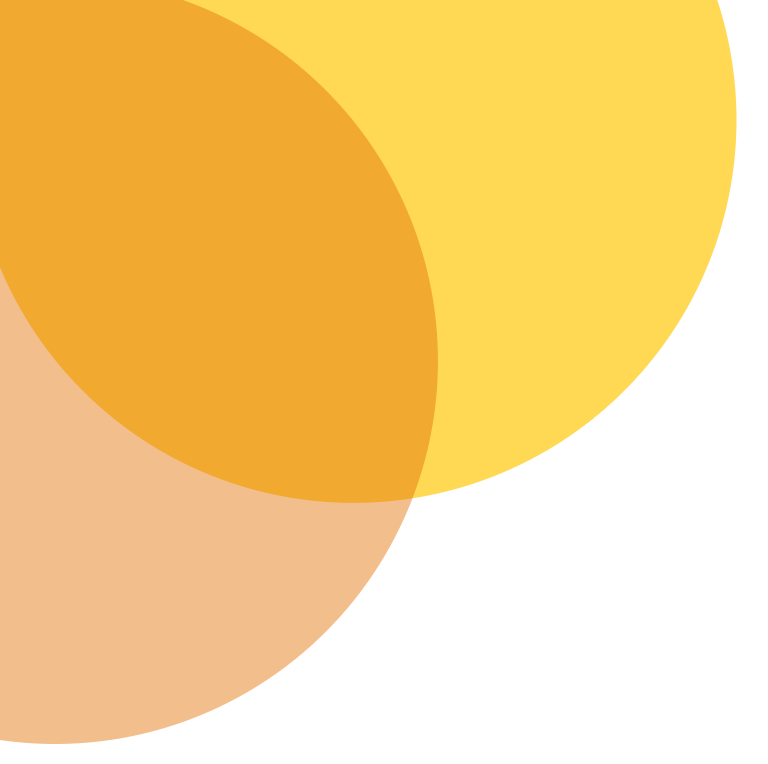
Give the GLSL for this background, as a WebGL 1 fragment shader.

```glsl
precision highp float;
// Two large overlapping translucent discs, yellow and peach, on white.

uniform vec2 u_resolution;

// Lengths are in canvas heights, from the lower left corner.
const vec2 YELLOW_CENTER = vec2(0.4627, 0.8431);
const vec2 PEACH_CENTER = vec2(0.0719, 0.5275);
const float DISC_RADIUS = 0.5013;

const vec3 PAPER = vec3(1.0);
const vec3 YELLOW = vec3(1.0, 0.851, 0.329);
const vec3 PEACH = vec3(0.949, 0.745, 0.549);
const vec3 OVERLAP = vec3(0.945, 0.663, 0.188);

// Antialiased coverage of a disc: 1 inside, 0 outside.
float discCoverage(vec2 p, vec2 center, float radius, float pixel) {
  float dist = length(p - center) - radius;
  return clamp(0.5 - dist / pixel, 0.0, 1.0);
}

void main() {
  float pixel = 1.0 / u_resolution.y;
  vec2 p = gl_FragCoord.xy * pixel;

  float yellow = discCoverage(p, YELLOW_CENTER, DISC_RADIUS, pixel);
  float peach = discCoverage(p, PEACH_CENTER, DISC_RADIUS, pixel);

  // Blend across each disc edge, with a separate tone where both meet.
  vec3 outsidePeach = mix(PAPER, YELLOW, yellow);
  vec3 insidePeach = mix(PEACH, OVERLAP, yellow);
  gl_FragColor = vec4(mix(outsidePeach, insidePeach, peach), 1.0);
}
```
